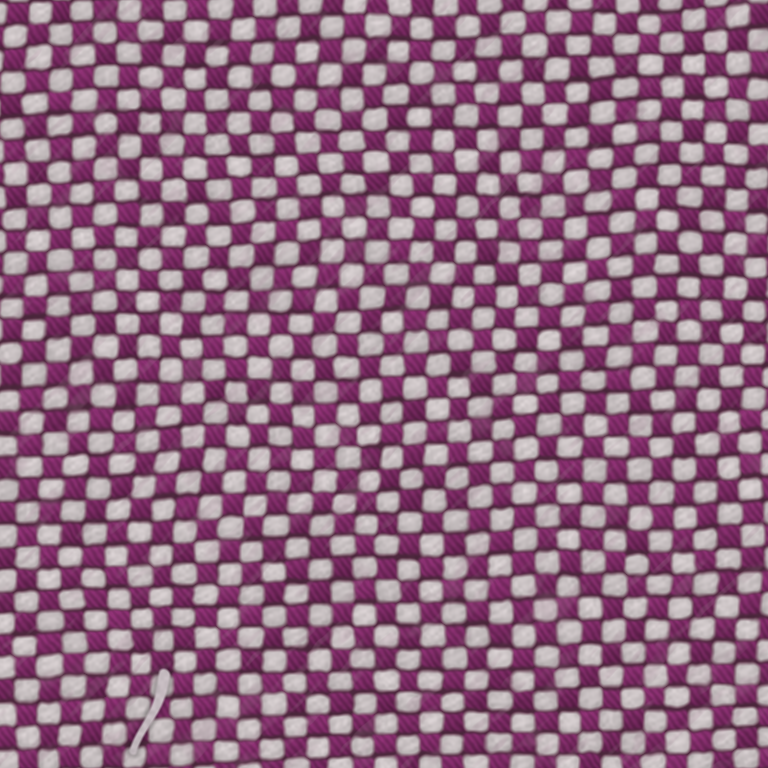
Give the GLSL for this texture, as a Shadertoy shader.

```glsl
// Plain-weave cloth: pale and purple yarns alternate like a checkerboard, 34 cells each way.
// Each cell is a soft rounded box, jittered by a hash, over dark gaps; value noise
// bends the weave and adds fuzz, and one loose pale fibre lies at the lower left.

float hash(vec2 p) {
    vec3 q = fract(vec3(p.xyx) * 0.1031);
    q += dot(q, q.yzx + 33.33);
    return fract((q.x + q.y) * q.z);
}

float noise(vec2 p) {
    vec2 i = floor(p), f = fract(p);
    f = f * f * (3.0 - 2.0 * f);
    return mix(mix(hash(i), hash(i + vec2(1, 0)), f.x),
               mix(hash(i + vec2(0, 1)), hash(i + vec2(1, 1)), f.x), f.y);
}

float roundedBox(vec2 p, vec2 halfSize, float radius) {
    vec2 q = abs(p) - halfSize + radius;
    return length(max(q, 0.0)) + min(max(q.x, q.y), 0.0) - radius;
}

float segment(vec2 p, vec2 a, vec2 b) {
    vec2 ab = b - a;
    return length(p - a - ab * clamp(dot(p - a, ab) / dot(ab, ab), 0.0, 1.0));
}

// Purple yarn: twisted plies slanting down to the right, shaded towards the bottom
vec3 purpleYarn(vec2 p, vec2 cell) {
    float ply = 0.5 + 0.5 * sin(18.0 * (p.x + 0.6 * p.y) + 6.3 * hash(cell + 7.0));
    float light = 0.40 + 0.55 * p.y - 0.2 * p.x + 0.36 * ply;
    light += 0.35 * (hash(cell + 3.0) - 0.5);
    return mix(vec3(0.33, 0.11, 0.26), vec3(0.55, 0.19, 0.45), clamp(light, 0.0, 1.0));
}

// Pale yarn: nearly flat, with faint plies and a rounded falloff
vec3 paleYarn(vec2 p, vec2 cell) {
    float ply = sin(15.0 * (p.y - 0.5 * p.x) + 6.3 * hash(cell + 5.0));
    float light = 1.03 - 0.35 * dot(p, p) + 0.08 * p.y + 0.018 * ply;
    return vec3(0.785, 0.755, 0.76) * (light + 0.06 * (hash(cell + 9.0) - 0.5));
}

void mainImage(out vec4 fragColor, in vec2 fragCoord) {
    vec2 uv = fragCoord / iResolution.y;
    float pixel = 1.0 / iResolution.y;

    // Slightly skewed weave grid, bent by slow noise
    vec2 d = uv - vec2(0.368, 0.609);
    vec2 p = 34.1 * vec2(d.x - 0.02 * d.y, d.y - 0.025 * d.x);
    p += 0.35 * (vec2(noise(uv * 7.0), noise(uv * 7.0 + 40.0)) - 0.5);
    p += 0.09 * (vec2(noise(p * 2.5 + 90.0), noise(p * 2.5 + 150.0)) - 0.5);

    // Nearest pale and purple yarn among the neighbouring cells
    float paleDist = 9.0, purpleDist = 9.0;
    vec3 pale = vec3(0), purple = vec3(0);
    vec2 base = floor(p + 0.5);
    for (int j = -1; j <= 1; j++)
    for (int i = -1; i <= 1; i++) {
        vec2 cell = base + vec2(i, j);
        vec2 jitter = vec2(hash(cell), hash(cell + 31.0)) - 0.5;
        vec2 q = p - cell - 0.12 * jitter;
        if (mod(cell.x + cell.y, 2.0) < 0.5) {
            vec2 size = vec2(0.52, 0.45) + 0.07 * jitter.yx;
            float dist = roundedBox(q, size, 0.24);
            if (dist < paleDist) { paleDist = dist; pale = paleYarn(q, cell); }
        } else {
            q -= vec2(0.0, 0.04);
            q.x += 0.12 * q.y;
            float dist = roundedBox(q, vec2(0.55, 0.43), 0.2);
            if (dist < purpleDist) { purpleDist = dist; purple = purpleYarn(q, cell); }
        }
    }

    // Dark gaps, then purple, then a brownish rim and the pale yarn
    float soft = 0.09 + 34.1 * pixel * 0.6;
    vec3 color = vec3(0.29, 0.15, 0.23);
    color = mix(color, purple, smoothstep(soft, -soft, purpleDist));
    color = mix(color, vec3(0.46, 0.28, 0.36), 0.55 * smoothstep(0.15, 0.0, paleDist));
    color = mix(color, pale, smoothstep(soft, -soft, paleDist));

    // Stray fuzz and fine grain
    float fuzz = smoothstep(0.62, 0.95, noise(vec2(p.x + p.y, p.y - p.x) * vec2(0.6, 2.2) + 200.0));
    color = mix(color, vec3(0.62, 0.48, 0.56), 0.22 * fuzz);
    color *= 0.96 + 0.08 * noise(p * 6.0 + 300.0);

    // Loose fibre with a soft shadow, thinning towards its lower end
    vec2 f = uv + vec2(0.004 * sin(uv.y * 55.0), 0.0);
    float fibre = segment(f, vec2(0.216, 0.122), vec2(0.177, 0.022));
    float width = 0.0045 + 0.025 * clamp(uv.y - 0.02, 0.0, 0.1);
    color *= 1.0 - 0.2 * smoothstep(0.008, 0.0, fibre - width);
    vec3 fibreColor = vec3(0.77, 0.73, 0.75) * (0.95 + 0.1 * noise(uv * 180.0));
    color = mix(color, fibreColor, smoothstep(pixel + 0.001, -pixel - 0.001, fibre - width));

    fragColor = vec4(color, 1.0);
}
```
